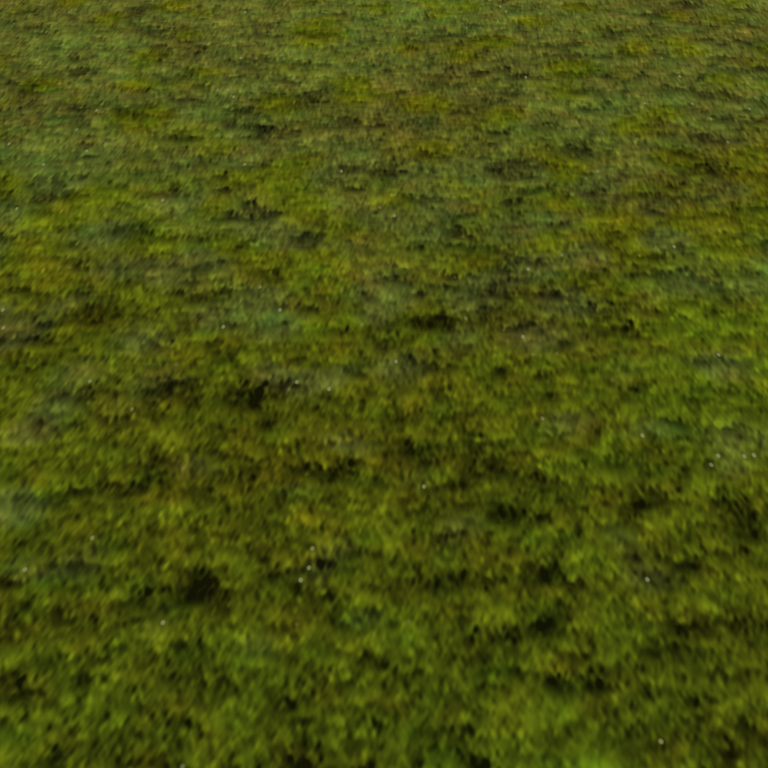
This texture is drawn by a WebGL 2 fragment shader. Its source:

```glsl
#version 300 es
precision highp float;
// A rough grass lawn receding in perspective, with shaded tufts and fine blades.

uniform vec2 u_resolution;
out vec4 fragColor;

vec3 hash3(vec2 p) {
    vec3 q = fract(p.xyx * vec3(0.1031, 0.1030, 0.0973));
    q += dot(q, q.yxz + 33.33);
    return fract((q.xxy + q.yzz) * q.zyx);
}

// Cellular noise: soft dots of random sign, one per cell, spread near 1.
float dotNoise(vec2 p) {
    vec2 cell = floor(p);
    float sum = 0.0;
    for (int j = -1; j <= 1; j++) {
        for (int i = -1; i <= 1; i++) {
            vec2 id = cell + vec2(i, j);
            vec3 rnd = hash3(id + 71.0);
            vec2 d = p - id - rnd.xy;
            float falloff = max(1.0 - dot(d, d), 0.0);
            sum += (rnd.z * 2.0 - 1.0) * falloff * falloff * falloff;
        }
    }
    return sum * 2.6;
}

// Small bright spots in a few of the cells.
float flecks(vec2 p) {
    vec3 rnd = hash3(floor(p) + 313.0);
    float d = length(fract(p) - 0.35 - 0.3 * rnd.xy);
    return step(0.98, rnd.z) * smoothstep(0.35, 0.1, d);
}

void main() {
    vec2 uv = gl_FragCoord.xy / u_resolution;

    // Ground plane: detail shrinks and flattens towards the top.
    float depth = 1.0 / (1.8 - uv.y);
    vec2 ground = vec2((uv.x - 0.5) * depth, depth);
    vec2 upright = vec2(ground.x, log(depth));

    // Blades: two thin layers leaning opposite ways, over a crumbly grain.
    vec2 b = upright * vec2(270.0, 135.0) + 40.0;
    float bladesRight = dotNoise(b - vec2(0.6 * b.y, 0.0));
    float bladesLeft = dotNoise(b * 0.87 + vec2(0.5 * b.y, 90.0));
    float blades = bladesRight + bladesLeft;
    float grain = dotNoise(ground * vec2(112.0, 230.0) + 350.0);

    // Tufts: lightly frayed by the grain, in two sizes over broad patches.
    vec2 frayed = ground + vec2(0.0015, 0.0007) * grain
                + vec2(0.0006, 0.0005) * blades;
    float clumps = dotNoise(frayed * vec2(20.0, 68.0) + 17.0);
    float tufts = dotNoise(frayed * vec2(46.0, 130.0) + 130.0);
    float patches = dotNoise(ground * vec2(5.0, 10.0) + 5.0);
    float dryness = dotNoise(frayed * vec2(36.0, 90.0) + 210.0);
    float paleness = dotNoise(frayed * vec2(18.0, 44.0) + 59.0);

    // Light: dark hollows, softer contrast in the distance.
    float relief = 0.027 * clumps + 0.030 * tufts + 0.027 * grain;
    relief -= 0.045 * smoothstep(0.6, 2.2, -clumps - 0.6 * tufts);
    float light = mix(0.268, 0.362, uv.y) + 0.012 * patches;
    light += relief * mix(1.15, 0.7, uv.y);
    light += blades * mix(0.031, 0.021, uv.y);
    light = clamp(light, 0.08, 0.52);

    // Hue: olive, shifting between green, dry brown and pale haze.
    float red = mix(0.88, 0.945, uv.y) + 0.035 * dryness - 0.02 * patches;
    float haze = smoothstep(0.0, 0.75, 0.3 * paleness + 1.3 * (uv.y - 0.42));
    vec3 color = light * vec3(red, 1.0, mix(0.145, 0.36, haze));

    // Dry tips and stray leaves catching the sun.
    float sparkle = flecks(upright * vec2(120.0, 110.0));
    sparkle *= smoothstep(-0.2, 1.2, paleness);
    color = mix(color, vec3(0.55, 0.55, 0.42), 0.75 * sparkle);

    fragColor = vec4(color, 1.0);
}
```
